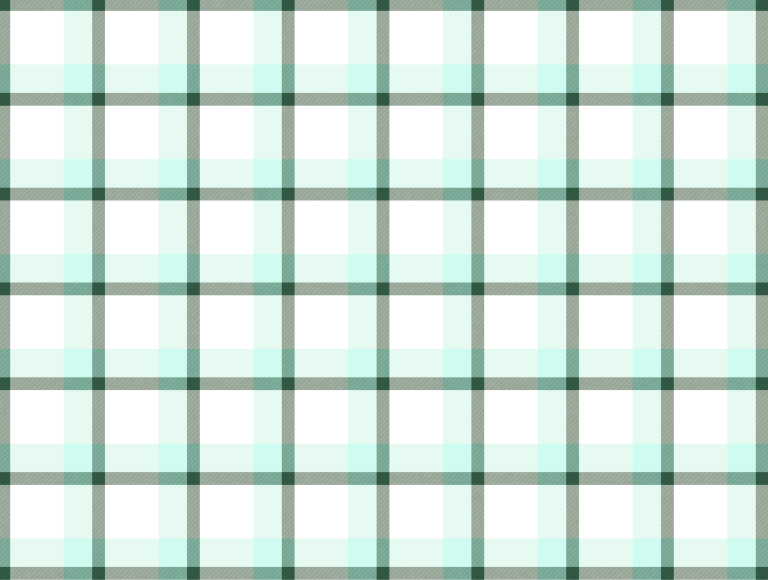
A WebGL 2 fragment shader for this pattern:

```glsl
#version 300 es
precision highp float;

uniform vec2 u_resolution;
out vec4 fragColor;

// Layout in canvas widths, measured from the upper left
const float PERIOD = 0.12344;
const vec2 FIRST_LINE = vec2(-0.0034, -0.0025);

// Stripe extents as fractions of one repeat
const float LINE_WIDTH = 0.135;
const float BAND_START = 0.70;
const float TWILL_THREADS = 20.0;

const vec3 WHITE = vec3(1.0, 1.0, 1.0);
const vec3 MINT = vec3(0.90, 0.98, 0.95);
const vec3 AQUA = vec3(0.81, 0.99, 0.945);
const vec3 SAGE = vec3(0.61, 0.665, 0.61);
const vec3 TEAL = vec3(0.48, 0.665, 0.595);
const vec3 PINE = vec3(0.19, 0.345, 0.265);

// Coverage of a repeating stripe on both axes
vec2 stripe(vec2 cell, float start, float end, float soft) {
    float center = 0.5 * (start + end);
    vec2 dist = abs(fract(cell - center + 0.5) - 0.5) - 0.5 * (end - start);
    return 1.0 - smoothstep(-soft, soft, dist);
}

// Overlap of two coverages as a union
float either(vec2 cover) {
    return cover.x + cover.y - cover.x * cover.y;
}

// Blend one, two or no crossing stripes
vec3 crossing(vec3 single, vec3 both, vec2 cover) {
    return mix(single, both, cover.x * cover.y);
}

// Hash without sine
float hash(vec2 p) {
    vec3 q = fract(vec3(p.xyx) * 0.1031);
    q += dot(q, q.yzx + 33.33);
    return fract((q.x + q.y) * q.z);
}

// Fine diagonal thread shading with slight thread variation
float twill(vec2 cell, float threads, float pixel) {
    float along = (cell.x + cell.y) * threads;
    float ridge = cos(6.2831853 * along);
    float grain = hash(floor(cell * threads) + 64.0) - 0.5;
    float detail = 1.0 - smoothstep(0.3, 0.6, pixel * threads);
    return (0.04 * ridge + 0.025 * grain) * detail;
}

void main() {
    vec2 point = vec2(gl_FragCoord.x, u_resolution.y - gl_FragCoord.y) / u_resolution.x;
    vec2 cell = (point - FIRST_LINE) / PERIOD;
    float pixel = 1.0 / (u_resolution.x * PERIOD);

    vec2 lines = stripe(cell, 0.0, LINE_WIDTH, 0.7 * pixel);
    vec2 bands = stripe(cell, BAND_START, 1.0, 0.7 * pixel);

    // Pale ground with broad bands
    vec3 ground = mix(WHITE, crossing(MINT, AQUA, bands), either(bands));

    // Dark lines, tinted where they cross bands or each other
    vec3 ink = mix(SAGE, TEAL, either(bands));
    ink = crossing(ink, PINE, lines);
    ink *= 1.0 + twill(cell, TWILL_THREADS, pixel);

    fragColor = vec4(mix(ground, ink, either(lines)), 1.0);
}
```
